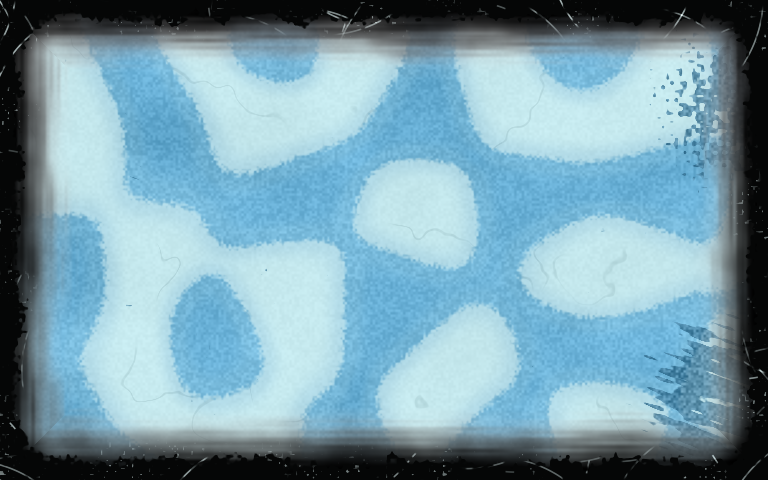
Reproduce this pattern procedurally as a Shadertoy shader.

```glsl
// Pale winding bands on grainy blue, inside a worn, dark, scratched frame.
// The bands come from a sum of waves of one length and many directions;
// the frame is a rounded box distance torn by noise, with dust and scratches.

float hash(vec2 p) {
    vec3 q = fract(vec3(p.xyx) * 0.1031);
    q += dot(q, q.yzx + 33.33);
    return fract((q.x + q.y) * q.z);
}

float noise(vec2 p) {
    vec2 i = floor(p), f = fract(p);
    f = f * f * (3.0 - 2.0 * f);
    return mix(mix(hash(i), hash(i + vec2(1, 0)), f.x),
               mix(hash(i + vec2(0, 1)), hash(i + vec2(1, 1)), f.x), f.y);
}

float fbm(vec2 p) {
    float sum = 0.0, amp = 0.53;
    for (int i = 0; i < 4; i++) {
        sum += amp * noise(p);
        p = mat2(1.6, 1.2, -1.2, 1.6) * p + 17.3;
        amp *= 0.5;
    }
    return sum;
}

// Wave sum divided by its envelope, so that all bands have a like width.
float labyrinth(vec2 p) {
    const float k = 20.0;
    float f = 0.0;
    vec2 slope = vec2(0);
    for (int i = 0; i < 14; i++) {
        float n = float(i);
        float angle = 3.14159 * (n + hash(vec2(n, 3))) / 14.0;
        vec2 dir = vec2(cos(angle), sin(angle));
        float phase = k * dot(p, dir) + 6.28318 * hash(vec2(n, 8));
        f += cos(phase);
        slope -= dir * sin(phase);
    }
    return f / sqrt(f * f + dot(slope, slope) + 0.4);
}

// Distance from the rounded canvas border, positive inside.
float borderDistance(vec2 p, vec2 size) {
    const float radius = 0.12;
    vec2 q = abs(p - 0.5 * size) - 0.5 * size + radius;
    return radius - length(max(q, 0.0)) - min(max(q.x, q.y), 0.0);
}

// Thin broken scratches scattered along the four sides.
float scratches(vec2 p, vec2 size, float pixel) {
    float sum = 0.0;
    for (int i = 0; i < 44; i++) {
        float n = float(i);
        vec2 c = vec2(hash(vec2(n, 21)), hash(vec2(n, 22)));
        float side = step(0.5, hash(vec2(n, 23)));
        if (i % 3 > 0) c.y = mix(0.06 * c.y, 1.0 - 0.07 * c.y, side);
        else c.x = mix(0.03 * c.x, 1.0 - 0.04 * c.x, side);
        float angle = 6.28318 * hash(vec2(n, 24));
        vec2 dir = vec2(cos(angle), sin(angle));
        float reach = 0.01 + 0.07 * pow(hash(vec2(n, 25)), 2.0);
        vec2 v = p - c * size;
        float along = dot(v, dir);
        float across = abs(dot(v, vec2(-dir.y, dir.x)) + 2.0 * along * along);
        float line = 1.0 - smoothstep(0.0004, 0.0009 + pixel, across);
        line *= 1.0 - smoothstep(0.7 * reach, reach, abs(along));
        sum += line * (0.25 + 0.5 * hash(vec2(n, 26)));
    }
    return sum * smoothstep(0.2, 0.6, noise(p * 90.0));
}

void mainImage(out vec4 fragColor, in vec2 fragCoord) {
    float pixel = 1.0 / iResolution.y;
    vec2 p = fragCoord * pixel;
    vec2 size = vec2(iResolution.x * pixel, 1.0);
    float grain = noise(p * 190.0) - 0.5;
    float cloud = fbm(p * 7.0) - 0.5;

    // Bands with a softly speckled edge
    vec2 warp = vec2(noise(p * 4.0), noise(p * 4.0 + 50.0)) - 0.5;
    float band = labyrinth(p + 0.06 * warp);
    float light = smoothstep(-0.27, 0.03, band + 0.22 * grain);
    vec3 blue = vec3(0.45, 0.71, 0.84) + 0.10 * grain + 0.14 * cloud;
    blue -= vec3(0.05, 0.03, 0.01) * smoothstep(0.5, 0.9, -band);
    vec3 pale = mix(vec3(0.69, 0.85, 0.90), vec3(0.77, 0.91, 0.93),
                    smoothstep(0.0, 0.8, band)) + 0.035 * grain + 0.05 * cloud;
    vec3 color = mix(blue, pale, light);

    // Faint hairlines in the pale bands
    float vein = 1.0 - smoothstep(0.002, 0.010, abs(fbm(p * 5.0 + 9.0) - 0.5));
    color -= 0.06 * vein * light * smoothstep(0.5, 0.7, noise(p * 9.0));

    // Worn patches at the right: speckles above, slanted strokes below
    vec2 slant = mat2(0.94, 0.34, -0.34, 0.94) * p;
    float upper = 1.0 - smoothstep(0.02, 0.24, length(p - vec2(size.x - 0.08, 0.78)));
    float lower = 1.0 - smoothstep(0.02, 0.25, length(p - vec2(size.x - 0.10, 0.17)));
    float speckle = 0.6 * noise(p * 110.0) + 0.4 * fbm(p * 30.0);
    float stroke = 0.6 * noise(slant * vec2(22, 150)) + 0.4 * fbm(p * 35.0);
    float wear = smoothstep(0.0, 0.08, upper * 0.55 - speckle + 0.13)
               + smoothstep(0.0, 0.08, lower * 0.60 - stroke + 0.12);
    color = mix(color, vec3(0.24, 0.47, 0.60) + 0.3 * grain, 0.75 * min(wear, 1.0));

    // Grey border fading to black, brushed along each side
    float d = borderDistance(p, size);
    vec2 inset = min(p, size - p);
    float brush = inset.x < inset.y ? noise(p * vec2(130, 7)) : noise(p * vec2(7, 130));
    float fade = d + 0.018 * (brush - 0.5) + 0.04 * cloud;
    vec3 grey = vec3(0.77, 0.79, 0.79) + vec3(0.05, -0.01, -0.01) * smoothstep(0.4, 1.0, p.y);
    color = mix(color, grey, 0.75 * (1.0 - smoothstep(0.05, 0.16, fade)));
    color *= smoothstep(0.015, 0.135, fade);

    // Torn black rim with dust and scratches
    float rim = d - 0.036 - 0.05 * (fbm(p * 22.0) - 0.5) - 0.022 * (noise(p * 120.0) - 0.5);
    color = mix(vec3(0.02, 0.025, 0.025), color, smoothstep(-0.003, 0.004, rim));
    float dark = 1.0 - smoothstep(0.03, 0.09, d);
    float dust = smoothstep(0.80, 0.95, noise(p * 170.0 + 40.0)) * smoothstep(0.48, 0.7, fbm(p * 13.0 + 5.0));
    color += dark * vec3(0.85, 0.92, 0.92) * (0.5 * dust + scratches(p, size, pixel));

    fragColor = vec4(clamp(color, 0.0, 1.0), 1.0);
}
```
